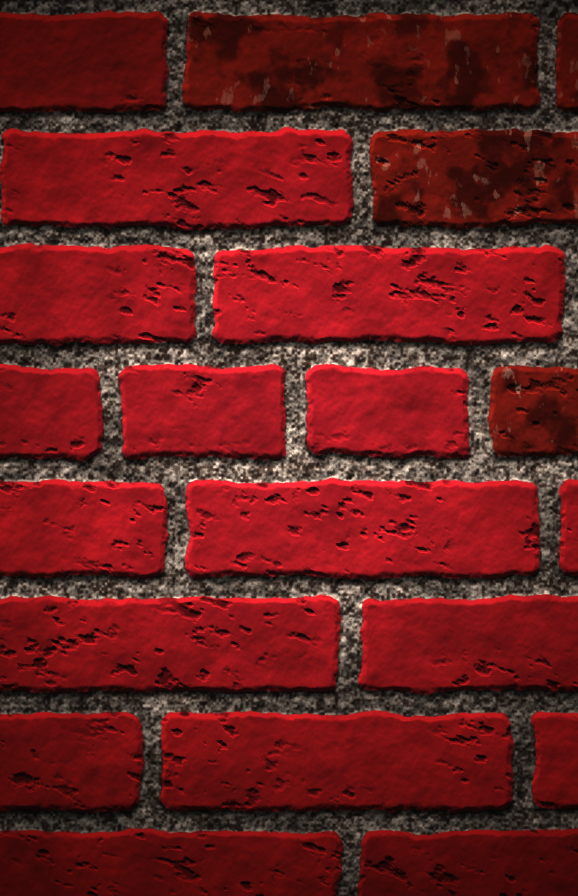
Write a Shadertoy shader that draws this texture.

```glsl
// A weathered red brick wall: nearly eight courses of staggered long bricks,
// one of them a course of half-length bricks, set in gritty pale mortar.
// A noise height field is lit from above, then darkened towards the borders.

const float COURSE_HEIGHT = 0.1302;   // lengths are fractions of canvas height
const float COURSE_START = 0.004;
const float HEADER_COURSE = 3.0;
const vec3 CRIMSON = vec3(0.68, 0.10, 0.135);
const vec3 RUST = vec3(0.50, 0.105, 0.075);
const vec3 MORTAR_DARK = vec3(0.19, 0.135, 0.11);
const vec3 MORTAR_PALE = vec3(0.76, 0.68, 0.61);

struct Brick {
    vec2 id;       // column and course
    vec2 centre;
    float edge;    // signed distance, negative inside
};

float hash(vec2 p) {
    return fract(sin(dot(p, vec2(127.1, 311.7))) * 43758.5453);
}

float noise(vec2 p) {
    vec2 cell = floor(p), f = fract(p);
    f = f * f * (3.0 - 2.0 * f);
    return mix(mix(hash(cell), hash(cell + vec2(1, 0)), f.x),
               mix(hash(cell + vec2(0, 1)), hash(cell + vec2(1, 1)), f.x), f.y);
}

float fbm(vec2 p) {
    float sum = 0.0, weight = 0.533;
    for (int i = 0; i < 4; i++) {
        sum += weight * noise(p);
        p = mat2(1.6, 1.2, -1.2, 1.6) * p + 7.3;
        weight *= 0.5;
    }
    return sum;
}

float roundedBox(vec2 p, vec2 halfSize, float radius) {
    vec2 q = abs(p) - halfSize + radius;
    return length(max(q, 0.0)) + min(max(q.x, q.y), 0.0) - radius;
}

// Nearest brick, with courses counted downwards from the top.
Brick findBrick(vec2 p) {
    float course = floor((p.y - COURSE_START) / COURSE_HEIGHT);
    bool header = course == HEADER_COURSE;
    float pitch = header ? 0.206 : 0.414;
    float drift = sin(course * 0.7854);
    float joint = mod(course, 2.0) < 0.5 ? 0.198 + 0.029 * drift
                                         : 0.397 + 0.010 * drift;
    if (header) joint = 0.125;
    float column = floor((p.x - joint) / pitch);

    Brick b;
    b.id = vec2(column, course);
    b.centre = vec2(joint + (column + 0.5) * pitch,
                    COURSE_START + (course + 0.5) * COURSE_HEIGHT);
    vec2 halfSize = vec2(0.5 * pitch - 0.0105, header ? 0.0515 : 0.0545);
    halfSize -= 0.002 * vec2(hash(b.id), hash(b.id + 5.0));
    vec2 wobble = vec2(fbm(p * 19.0), fbm(p * 19.0 + 40.0)) - 0.5;
    b.edge = roundedBox(p - b.centre + 0.012 * wobble, halfSize, 0.013);
    b.edge += 0.006 * (fbm(p * 75.0) - 0.5);
    return b;
}

// Sparse slanted dents; 1 at their deepest.
float pits(vec2 p) {
    vec2 q = vec2(p.x + 0.5 * p.y, p.y - 0.3 * p.x);
    float cluster = smoothstep(0.35, 0.7, noise(p * 13.0 + 3.0));
    return cluster * smoothstep(0.60, 0.80, fbm(q * vec2(48.0, 95.0)));
}

float surfaceHeight(vec2 p) {
    float inside = smoothstep(0.003, -0.007, findBrick(p).edge);
    float brickGrain = 0.0045 * fbm(p * 48.0) - 0.005 * pits(p);
    float mortarGrain = 0.008 * fbm(p * 110.0);
    return 0.009 * inside + mix(mortarGrain, brickGrain, inside);
}

vec3 brickColour(vec2 p, Brick b) {
    float topCourse = step(b.id.y, 0.5);
    float worn = step(b.id.y, 3.5) * smoothstep(0.5, 0.6, b.centre.x + 0.2 * topCourse);
    vec3 colour = mix(CRIMSON, RUST, max(worn, 0.5 * topCourse));
    colour *= 0.93 + 0.14 * hash(b.id + 2.0);
    colour *= 0.78 + 0.42 * fbm(p * 24.0 + b.id * 9.0);
    colour *= 1.0 - 0.5 * pits(p);
    // Bare dark patches and pale scratches on the worn bricks.
    float patches = smoothstep(0.45, 0.7, fbm(p * 35.0 + 11.0));
    float scratches = smoothstep(0.66, 0.78, fbm(p * vec2(90.0, 55.0) + 21.0));
    colour *= 1.0 - 0.5 * worn * patches;
    return mix(colour, MORTAR_PALE, 0.4 * worn * scratches);
}

vec3 mortarColour(vec2 p) {
    float grit = 0.55 * fbm(p * 120.0) + 0.45 * noise(p * 330.0);
    float stain = smoothstep(0.30, 0.65, fbm(p * 16.0 + 60.0));
    vec3 colour = mix(MORTAR_DARK, MORTAR_PALE, smoothstep(0.22, 0.75, grit));
    return colour * mix(1.08, 0.72, stain);
}

void mainImage(out vec4 fragColor, in vec2 fragCoord) {
    vec2 p = vec2(fragCoord.x, iResolution.y - fragCoord.y) / iResolution.y;
    float soft = max(0.0012, 1.0 / iResolution.y);
    Brick b = findBrick(p);
    float inside = smoothstep(soft, -soft, b.edge);
    vec3 colour = mix(mortarColour(p), brickColour(p, b), inside);

    // Slope lighting from above, and the shadow beneath each brick.
    vec2 stepDown = vec2(0.0004, 0.0015);
    float slope = (surfaceHeight(p + stepDown) - surfaceHeight(p - stepDown)) / 0.003;
    float above = smoothstep(0.003, -0.003, findBrick(p - vec2(0.0, 0.006)).edge);
    colour *= clamp(1.0 + 0.8 * slope, 0.2, 1.6);
    colour *= 1.0 - 0.6 * above * (1.0 - inside);

    // Pool of light around the middle; reds deepen as it fades.
    vec2 away = p - vec2(0.33, 0.46);
    float light = exp(-dot(away * away, vec2(2.6, 3.0)));
    vec3 falloff = mix(vec3(1.25), vec3(1.0, 1.5, 1.8), inside);
    colour = colour * pow(vec3(light), falloff) + vec3(0.012, 0.012, 0.010);
    fragColor = vec4(clamp(colour, 0.0, 1.0), 1.0);
}
```
